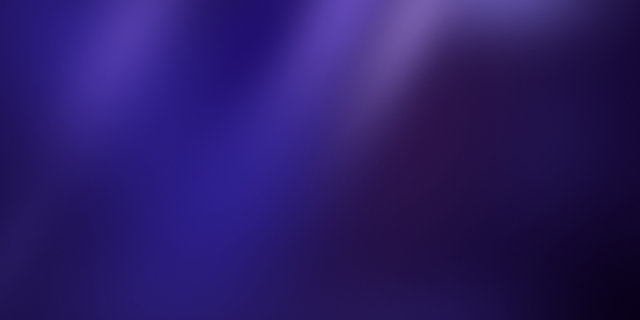
Reproduce this background procedurally as a WebGL 1 fragment shader.

```glsl
precision highp float;

uniform vec2 u_resolution;

#define STREAK_ANGLE 1.08
#define GRAIN 0.004
#define NIGHT_LEFT vec3(0.11, 0.06, 0.29)
#define NIGHT_RIGHT vec3(0.075, 0.025, 0.20)
#define BLUE vec3(0.175, 0.12, 0.56)
#define INDIGO vec3(0.12, 0.05, 0.43)
#define VIOLET vec3(0.39, 0.29, 0.73)
#define LAVENDER vec3(0.50, 0.40, 0.71)
#define SLATE vec3(0.40, 0.35, 0.69)
#define PLUM vec3(0.17, 0.075, 0.28)
#define DUSK vec3(0.15, 0.10, 0.37)
#define BLACK_VIOLET vec3(0.03, 0.0, 0.09)

// Weight of a soft ellipse whose first radius lies along the angle
float glow(vec2 p, vec2 centre, vec2 radii, float angle) {
  vec2 d = p - centre;
  float c = cos(angle);
  float s = sin(angle);
  vec2 q = vec2(c * d.x + s * d.y, c * d.y - s * d.x) / radii;
  return exp(-dot(q, q));
}

float streak(vec2 p, vec2 centre, vec2 radii) {
  return glow(p, centre, radii, STREAK_ANGLE);
}

float hash(vec2 p) {
  return fract(sin(dot(p, vec2(12.99, 78.23))) * 43758.5);
}

void main() {
  vec2 p = gl_FragCoord.xy / u_resolution * vec2(2.0, 1.0);
  vec3 color = mix(NIGHT_LEFT, NIGHT_RIGHT, smoothstep(0.6, 1.9, p.x));

  // Dim haze along the bottom and right
  color = mix(color, DUSK, 0.9 * glow(p, vec2(0.55, 0.06), vec2(0.38, 0.17), 0.0));
  color = mix(color, DUSK, 0.8 * glow(p, vec2(1.22, 0.0), vec2(0.50, 0.16), 0.0));
  color = mix(color, DUSK, 0.6 * glow(p, vec2(1.68, 0.56), vec2(0.26, 0.30), 0.0));
  color = mix(color, DUSK, 0.8 * streak(p, vec2(0.04, 0.22), vec2(0.25, 0.09)));
  color = mix(color, PLUM, streak(p, vec2(1.30, 0.58), vec2(0.50, 0.27)));

  // Blue body narrowing towards the bottom
  color = mix(color, BLUE, 0.95 * glow(p, vec2(0.36, 0.79), vec2(0.50, 0.32), -0.8));
  color = mix(color, BLUE, streak(p, vec2(0.73, 0.49), vec2(0.54, 0.27)));

  // Bright streaks falling from the top edge
  color = mix(color, SLATE, 0.9 * glow(p, vec2(1.56, 1.05), vec2(0.30, 0.17), 0.0));
  color = mix(color, VIOLET, 0.65 * streak(p, vec2(0.42, 0.93), vec2(0.36, 0.13)));
  color = mix(color, VIOLET, 0.95 * streak(p, vec2(1.09, 1.02), vec2(0.42, 0.15)));
  color = mix(color, INDIGO, 0.8 * streak(p, vec2(0.79, 0.89), vec2(0.30, 0.12)));
  color = mix(color, LAVENDER, 0.85 * streak(p, vec2(1.32, 1.0), vec2(0.42, 0.11)));

  // Dark lower right corner
  color = mix(color, BLACK_VIOLET, 0.9 * glow(p, vec2(2.0, 0.0), vec2(0.32, 0.30), 0.0));

  // Fine grain against banding
  color += GRAIN * (hash(floor(p * 256.0)) - 0.5);
  gl_FragColor = vec4(color, 1.0);
}
```
